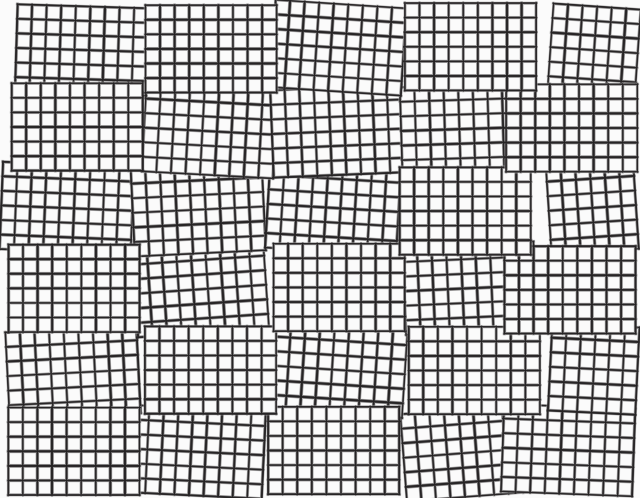
A WebGL 1 fragment shader for this pattern:

```glsl
precision highp float;
// A patchwork of overlapping white cards ruled with square black grids.
// Cards sit in jittered rows; tilted cards are painted first, level ones over
// them. Lengths are in canvas heights.

uniform vec2 u_resolution;

const vec3 PAPER = vec3(0.985);
const vec3 INK = vec3(0.15, 0.14, 0.145);

const float COLUMNS = 5.0;
const float ROWS = 6.0;
const float CELL = 0.0293;        // side of one grid square
const float LINE_HALF = 0.0026;   // half the line thickness
const vec2 FIRST_CENTER = vec2(0.148, 0.095);
const vec2 PITCH = vec2(0.265, 0.1615);
const float RIGHT_EDGE = 1.276;   // where the last column ends

// Sine-free hash: two values in 0..1 from a 2D key.
vec2 hash2(vec2 key) {
  vec3 h = fract(key.xyx * vec3(0.1031, 0.1030, 0.0973));
  h += dot(h, h.yzx + 33.33);
  return fract((h.xx + h.yz) * h.zy);
}

// Signed hash in -1..1.
vec2 jitter(vec2 key) {
  return hash2(key) * 2.0 - 1.0;
}

vec2 rotate(vec2 p, float angle) {
  float c = cos(angle), s = sin(angle);
  return vec2(c * p.x + s * p.y, c * p.y - s * p.x);
}

// Angle of a card: alternate cards lean, a few of the others do too.
float cardTilt(vec2 id) {
  vec2 h = hash2(id + 17.0);
  float alternate = mod(id.x + id.y, 2.0);
  float leans = max(alternate, step(0.8, hash2(id + 53.0).x));
  float side = h.x < 0.5 ? -1.0 : 1.0;
  return leans * side * mix(0.03, 0.08, h.y);
}

// Number of grid squares: the last column has a short card in odd rows.
vec2 cardSquares(vec2 id) {
  bool isShort = id.x > COLUMNS - 1.5 && mod(id.y, 2.0) > 0.5;
  return vec2(isShort ? 6.0 : 9.0, 6.0);
}

vec2 cardCenter(vec2 id, vec2 halfSize) {
  vec2 center = FIRST_CENTER + id * PITCH;
  vec2 shift = jitter(id + 91.0) * vec2(0.010, 0.005);
  shift.x += 0.012 * jitter(vec2(id.y, 7.0)).x;
  if (id.x > COLUMNS - 1.5) {
    center.x = RIGHT_EDGE - halfSize.x;
    shift.x *= 0.4;
  }
  return center + shift;
}

// Ink of one family of parallel lines, each with a slightly uneven weight.
float ruling(float x, float seed, float soft) {
  float index = floor(x / CELL + 0.5);
  float weight = LINE_HALF * mix(0.85, 1.15, hash2(vec2(index + 3.0, seed)).x);
  float d = abs(x - index * CELL);
  return 1.0 - smoothstep(weight - soft, weight + soft, d);
}

// Colour (rgb) and coverage (a) of a card, p measured from its center.
vec4 gridCard(vec2 p, vec2 halfSize, float seed, float soft) {
  vec2 outside = abs(p) - halfSize;
  float edge = max(outside.x, outside.y) - LINE_HALF;
  float cover = 1.0 - smoothstep(-soft, soft, edge);
  vec2 fromCorner = p + halfSize;
  float ink = max(ruling(fromCorner.x, seed, soft),
                  ruling(fromCorner.y, seed + 31.0, soft));
  return vec4(mix(PAPER, INK, ink), cover);
}

void main() {
  vec2 p = gl_FragCoord.xy / u_resolution.y;
  float soft = max(0.0022, 0.75 / u_resolution.y);
  vec3 color = PAPER;

  // Layer 0 holds the tilted cards, layer 1 the level ones.
  for (float layer = 0.0; layer < 2.0; layer++) {
    for (float row = 0.0; row < ROWS; row++) {
      for (float column = 0.0; column < COLUMNS; column++) {
        vec2 id = vec2(column, row);
        float tilt = cardTilt(id);
        float isLevel = tilt == 0.0 ? 1.0 : 0.0;
        if (isLevel == layer) {
          vec2 halfSize = 0.5 * CELL * cardSquares(id);
          vec2 local = rotate(p - cardCenter(id, halfSize), tilt);
          float seed = row * COLUMNS + column;
          vec4 card = gridCard(local, halfSize, seed, soft);
          color = mix(color, card.rgb, card.a);
        }
      }
    }
  }
  gl_FragColor = vec4(color, 1.0);
}
```
